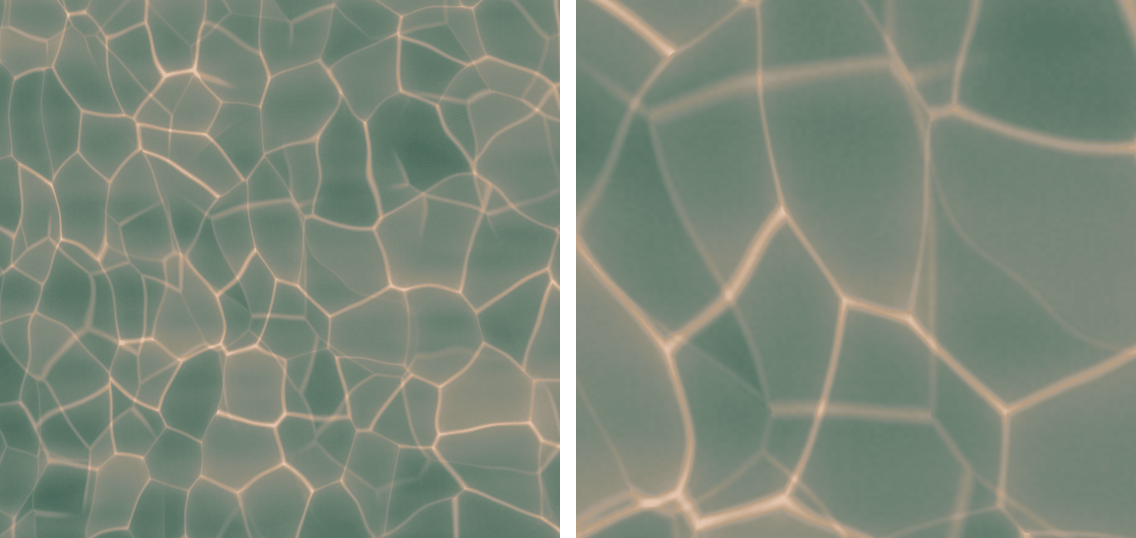
Left, the full canvas; right, a detail of the centre.
Give the GLSL for this texture, as a WebGL 1 fragment shader.

```glsl
precision highp float;
// Sunlit caustics on the floor of shallow teal water.
// Two warped Voronoi nets give the bright folds and pale sheets of light;
// stretched noise gives the dark ripple bands, and a ramp colours the result.

uniform vec2 u_resolution;

// Colour ramp from shade to glint, indexed by light level
const vec3 SHADE = vec3(0.28, 0.41, 0.36);
const vec3 DEEP  = vec3(0.35, 0.46, 0.40);
const vec3 WATER = vec3(0.43, 0.51, 0.45);
const vec3 MIST  = vec3(0.51, 0.54, 0.49);
const vec3 SAND  = vec3(0.57, 0.56, 0.49);
const vec3 PALE  = vec3(0.65, 0.61, 0.55);
const vec3 PEACH = vec3(0.72, 0.62, 0.51);
const vec3 GLINT = vec3(0.89, 0.77, 0.68);

const float BASE_LIGHT   = 0.395;
const float BAND_DEPTH   = 0.25;  // broad ripple shading
const float RIPPLE_DEPTH = 0.020; // regular ripples, strongest at left
const float CELL_TONE    = 0.09;  // difference between net cells
const float SHEET_TONE   = 0.10;  // difference between overlapping sheets
const float HALO_LIGHT   = 0.075; // soft glow beside the folds
const float FOLD_LIGHT   = 0.30;
const float FINE_LIGHT   = 0.17;
const float NODE_LIGHT   = 0.17;
const float GRAIN        = 0.022;
const float JITTER       = 0.86;

float hash(vec2 p) {
  return fract(sin(dot(p, vec2(127.1, 311.7))) * 43758.5453);
}

vec2 hash2(vec2 p) {
  return vec2(hash(p), hash(p + vec2(37.3, 17.9)));
}

float noise(vec2 p) {
  vec2 i = floor(p), f = fract(p);
  f = f * f * (3.0 - 2.0 * f);
  return mix(mix(hash(i), hash(i + vec2(1.0, 0.0)), f.x),
             mix(hash(i + vec2(0.0, 1.0)), hash(i + 1.0), f.x), f.y);
}

float fbm(vec2 p) {
  return 0.55 * noise(p) + 0.3 * noise(p * 2.1 + 7.3) + 0.15 * noise(p * 4.3 + 3.1);
}

vec2 warp(vec2 p, float seed) {
  vec2 broad = vec2(noise(p * 5.0 + seed), noise(p * 5.0 + seed + 31.7)) - 0.5;
  vec2 small = vec2(noise(p * 15.0 + seed), noise(p * 15.0 + seed + 53.1)) - 0.5;
  return p + 0.075 * broad + 0.018 * small;
}

// Voronoi net: x = fold line, y = edge distance, z = node glow, w = cell tone
vec4 net(vec2 p) {
  vec2 home = floor(p), nearCell = home, nearOff = vec2(0.0);
  float best = 9.0;
  for (int j = -1; j <= 1; j++) {
    for (int i = -1; i <= 1; i++) {
      vec2 cell = home + vec2(float(i), float(j));
      vec2 off = cell + 0.5 + JITTER * (hash2(cell) - 0.5) - p;
      float d = dot(off, off);
      if (d < best) { best = d; nearCell = cell; nearOff = off; }
    }
  }
  float edge = 9.0, second = 9.0, line = 0.0, otherTone = 0.0;
  for (int j = -2; j <= 2; j++) {
    for (int i = -2; i <= 2; i++) {
      vec2 cell = nearCell + vec2(float(i), float(j));
      vec2 off = cell + 0.5 + JITTER * (hash2(cell) - 0.5) - p;
      vec2 gap = off - nearOff;
      if (dot(gap, gap) > 0.0001) {
        float d = dot(0.5 * (off + nearOff), normalize(gap));
        float power = hash(nearCell + cell + 0.37); // shared by both sides
        float width = mix(0.028, 0.062, power);
        float core = 1.0 - smoothstep(0.0, width, d);
        line = max(line, mix(0.22, 1.0, power) * core);
        if (d < edge) {
          second = edge;
          edge = d;
          otherTone = hash(cell + 9.2);
        } else {
          second = min(second, d);
        }
      }
    }
  }
  float tone = hash(nearCell + 9.2);
  tone = mix(0.5 * (tone + otherTone), tone, smoothstep(0.0, 0.05, edge));
  return vec4(line, edge, exp(-second * 15.0), tone);
}

vec3 ramp(float v) {
  vec3 c = mix(SHADE, DEEP, smoothstep(0.27, 0.35, v));
  c = mix(c, WATER, clamp((v - 0.35) / 0.08, 0.0, 1.0));
  c = mix(c, MIST, clamp((v - 0.43) / 0.08, 0.0, 1.0));
  c = mix(c, SAND, clamp((v - 0.51) / 0.06, 0.0, 1.0));
  c = mix(c, PALE, clamp((v - 0.57) / 0.08, 0.0, 1.0));
  c = mix(c, PEACH, clamp((v - 0.65) / 0.07, 0.0, 1.0));
  return mix(c, GLINT, clamp((v - 0.72) / 0.17, 0.0, 1.0));
}

void main() {
  vec2 p = gl_FragCoord.xy / u_resolution.y;
  float left = 1.0 - smoothstep(0.1, 0.8, p.x);

  // Main net: narrow upright cells at left, wide ones at right
  vec2 a = warp(p, 2.0);
  vec4 folds = net(vec2(a.x * (11.5 - 2.6 * a.x), a.y * 7.2 + a.x * 0.8));

  // Overlapping net of fainter folds, present only in places
  vec2 b = warp(p, 71.0);
  vec4 sheets = net(vec2(b.x * (10.5 - 2.8 * b.x) + b.y * 1.5, b.y * 6.3) + 40.0);
  float presence = smoothstep(0.38, 0.68, noise(p * 6.0 + 15.0) + 0.12 * left);

  // Water shading
  float band = fbm(vec2(p.x * 2.4, p.y * 8.5) + 4.0) - 0.5;
  float ripple = sin(p.y * 49.0 + 3.0 * noise(p * vec2(4.0, 3.0)));
  float light = BASE_LIGHT + BAND_DEPTH * band + RIPPLE_DEPTH * left * ripple;
  light += CELL_TONE * (folds.w - 0.5) + SHEET_TONE * presence * (sheets.w - 0.4);

  // Folds, halos and nodes of light
  float vary = mix(0.55, 1.15, noise(p * 9.0 + 22.0));
  light += HALO_LIGHT * exp(-folds.y * 6.0) + FOLD_LIGHT * vary * folds.x;
  light += presence * (FINE_LIGHT * sheets.x + 0.03 * exp(-sheets.y * 9.0));
  light += NODE_LIGHT * vary * folds.z;

  // Fine print grain
  light += GRAIN * (noise(p * 330.0) - 0.5);
  gl_FragColor = vec4(ramp(light), 1.0);
}
```
